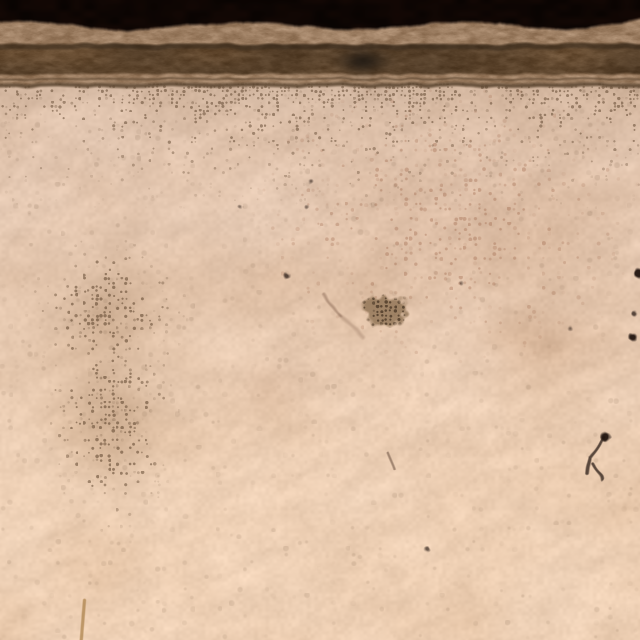
A Shadertoy shader for this texture:

```glsl
// Aged cream plaster below a dark, weathered horizontal ledge.
// Layered value noise mottles the wall; jittered cell dots form the stains,
// and capsule distances draw cracks, twigs and hairs.

float hash(vec2 p) {
    vec3 q = fract(vec3(p.xyx) * 0.1031);
    q += dot(q, q.yzx + 33.33);
    return fract((q.x + q.y) * q.z);
}

float noise(vec2 p) {
    vec2 i = floor(p), f = fract(p);
    f = f * f * (3.0 - 2.0 * f);
    return mix(mix(hash(i), hash(i + vec2(1, 0)), f.x),
               mix(hash(i + vec2(0, 1)), hash(i + vec2(1, 1)), f.x), f.y);
}

float fbm(vec2 p) {
    float sum = 0.0, gain = 0.533;
    for (int i = 0; i < 4; i++) {
        sum += gain * noise(p);
        p = mat2(1.6, 1.2, -1.2, 1.6) * p + 7.3;
        gain *= 0.5;
    }
    return sum;
}

// Soft elliptical falloff
float glow(vec2 p, vec2 center, vec2 radius) {
    vec2 d = (p - center) / radius;
    return exp(-dot(d, d));
}

// One jittered dot per cell, present with the given probability
float speckle(vec2 p, float cells, float density) {
    vec2 g = p * cells, id = floor(g);
    vec2 center = 0.3 + 0.4 * vec2(hash(id + 11.0), hash(id + 47.0));
    float r = mix(0.24, 0.48, hash(id + 83.0));
    float dotMask = 1.0 - smoothstep(r - 0.2, r + 0.12, length(fract(g) - center));
    return dotMask * smoothstep(-0.1, 0.1, density - hash(id)) * smoothstep(0.0, 0.02, density);
}

// Capsule with a soft edge
float stroke(vec2 p, vec2 a, vec2 b, float width, float soft) {
    vec2 ab = b - a;
    float t = clamp(dot(p - a, ab) / dot(ab, ab), 0.0, 1.0);
    return 1.0 - smoothstep(width - soft, width + soft, length(p - a - ab * t));
}

float band(float y, float low, float high, float soft) {
    return smoothstep(low - soft, low + soft, y) - smoothstep(high - soft, high + soft, y);
}

vec3 wall(vec2 p) {
    vec3 col = mix(vec3(0.925, 0.805, 0.695), vec3(0.885, 0.77, 0.68), smoothstep(0.1, 0.85, p.y));
    float streaks = fbm(mat2(0.9, -0.4, 0.4, 0.9) * p * vec2(22, 45)) - 0.5;
    col += (fbm(p * vec2(7, 9)) - 0.5) * vec3(0.06, 0.08, 0.1) + streaks * 0.08;
    col += (noise(p * 170.0) - 0.5) * 0.035;
    // Faint warm patches
    float warm = glow(p, vec2(0.72, 0.65), vec2(0.18, 0.12))
               + glow(p, vec2(0.43, 0.4), vec2(0.06, 0.04))
               + glow(p, vec2(0.85, 0.47), vec2(0.1, 0.05));
    return col - warm * vec3(0.035, 0.045, 0.05);
}

vec3 stains(vec3 col, vec2 p) {
    vec3 brown = vec3(0.36, 0.26, 0.17);
    // Two mottled stains in a shared halo
    float stain = glow(p, vec2(0.165, 0.518), vec2(0.062, 0.055))
                + glow(p, vec2(0.174, 0.342), vec2(0.052, 0.085));
    float halo = glow(p, vec2(0.16, 0.42), vec2(0.12, 0.2));
    col = mix(col, vec3(0.67, 0.54, 0.42), 0.27 * stain + 0.1 * halo);
    col = mix(col, brown, 0.55 * speckle(p, 155.0, 0.55 * stain));
    // Grime fading beneath the ledge
    float grime = exp(-max(0.865 - p.y, 0.0) * 23.0) * (0.5 + noise(p * vec2(8, 5)));
    col = mix(col, vec3(0.55, 0.45, 0.36), 0.2 * grime);
    col = mix(col, brown, 0.52 * speckle(p + 3.0, 165.0, 0.5 * grime));
    // Rusty dust and sparse flecks
    float dust = glow(p, vec2(0.7, 0.66), vec2(0.17, 0.13));
    col = mix(col, vec3(0.6, 0.38, 0.27), 0.35 * speckle(p + 5.0, 130.0, 0.24 * dust));
    col = mix(col, brown, 0.2 * speckle(p + 9.0, 95.0, 0.025));
    // Compact granular patch
    vec2 d = abs(p - vec2(0.603, 0.514)) / vec2(0.031, 0.023);
    float edge = pow(dot(d * d, d), 0.333) + 0.5 * (noise(p * 110.0) - 0.5);
    float clump = 1.0 - smoothstep(0.8, 1.12, edge);
    col = mix(col, vec3(0.56, 0.45, 0.33), 0.8 * clump);
    return mix(col, brown * 0.7, 0.7 * clump * speckle(p, 145.0, 0.65));
}

vec3 marks(vec3 col, vec2 p, float px) {
    vec3 ink = vec3(0.13, 0.08, 0.06), tan1 = vec3(0.55, 0.42, 0.34);
    // Position and radius of the distinct spots
    vec3 spots[11] = vec3[11](
        vec3(0.448, 0.569, 0.005), vec3(0.486, 0.717, 0.004), vec3(0.479, 0.676, 0.003),
        vec3(0.375, 0.677, 0.003), vec3(0.72, 0.557, 0.003), vec3(0.668, 0.142, 0.0045),
        vec3(0.891, 0.487, 0.0035), vec3(0.998, 0.573, 0.008), vec3(0.991, 0.509, 0.005),
        vec3(0.989, 0.473, 0.007), vec3(0.946, 0.317, 0.008));
    for (int i = 0; i < 11; i++) {
        float r = spots[i].z;
        float dist = length(p - spots[i].xy) + 0.003 * (noise(p * 180.0) - 0.5);
        float ends = 1.0 - smoothstep(r - 0.002 - px, r + px, dist);
        col = mix(col, ink, ends * mix(0.5, 0.95, smoothstep(0.003, 0.007, r)));
    }
    // Forked twig, diagonal crack and small hairs
    vec2 w = p + 0.004 * (vec2(noise(p * 70.0), noise(p * 70.0 + 9.0)) - 0.5);
    float twig = max(stroke(w, vec2(0.945, 0.316), vec2(0.923, 0.286), 0.0022, px),
                 max(stroke(w, vec2(0.923, 0.286), vec2(0.918, 0.262), 0.0025, px),
                     stroke(w, vec2(0.927, 0.277), vec2(0.941, 0.251), 0.0022, px)));
    col = mix(col, ink, 0.72 * twig);
    col = mix(col, tan1, 0.5 * stroke(w, vec2(0.505, 0.541), vec2(0.532, 0.505), 0.002, 0.002));
    col = mix(col, tan1, 0.3 * stroke(w, vec2(0.532, 0.505), vec2(0.567, 0.474), 0.003, 0.003));
    col = mix(col, tan1 * 0.8, 0.6 * stroke(w, vec2(0.606, 0.292), vec2(0.616, 0.267), 0.0018, px));
    float hair = stroke(p, vec2(0.132, 0.062), vec2(0.127, 0.0), 0.0025, 0.0015);
    return mix(col, vec3(0.64, 0.47, 0.24), 0.65 * hair);
}

vec3 ledge(vec3 col, vec2 p, float px) {
    float grain = fbm(p * vec2(65, 150)), soft = max(0.003, px);
    float y = p.y + 0.005 * (noise(p * vec2(45, 20)) - 0.5);
    vec3 groove = vec3(0.32, 0.24, 0.16);
    col = mix(col, vec3(0.62, 0.5, 0.39) + 0.25 * (grain - 0.5), smoothstep(0.862, 0.872, y));
    col = mix(col, groove, 0.75 * band(y, 0.864, 0.87, soft) + 0.5 * band(y, 0.875, 0.878, 0.002));
    vec3 recess = mix(vec3(0.29, 0.2, 0.11), vec3(0.45, 0.35, 0.25), grain);
    recess *= 0.85 + 0.3 * noise(p * vec2(9, 25));
    col = mix(col, recess, band(y, 0.884, 0.931, soft));
    col = mix(col, groove * 0.6, 0.5 * band(y, 0.923, 0.931, soft));
    float soot = glow(p, vec2(0.567, 0.904), vec2(0.032, 0.017));
    col = mix(col, vec3(0.11, 0.09, 0.07), 0.8 * soot);
    // Ragged border of the black gap
    float border = 0.959 + 0.006 * sin(p.x * 18.0 - 5.2) + 0.008 * smoothstep(0.85, 1.0, p.x);
    border += 0.008 * (fbm(vec2(p.x * 35.0, 2)) - 0.5);
    vec3 gap = vec3(0.055, 0.022, 0.012) * (0.6 + 0.8 * noise(p * vec2(50, 90)));
    return mix(col, gap, smoothstep(border - 0.004, border + 0.004, p.y));
}

void mainImage(out vec4 fragColor, in vec2 fragCoord) {
    vec2 p = fragCoord / iResolution.xy;
    float px = 1.0 / iResolution.y;
    vec3 col = marks(stains(wall(p), p), p, px);
    fragColor = vec4(clamp(ledge(col, p, px), 0.0, 1.0), 1.0);
}
```
